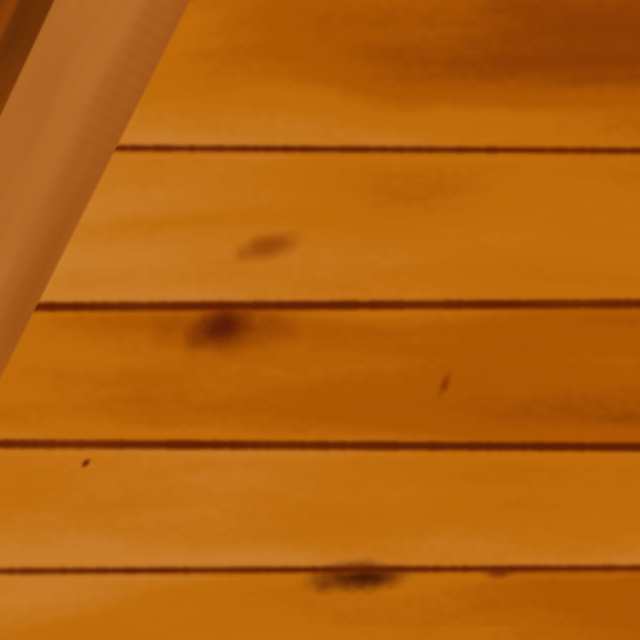
Give the GLSL for this texture, as a three.js fragment shader.

```glsl
varying vec2 vUv;

const vec3 GROOVE = vec3(0.38, 0.12, 0.01);
const vec3 DEEP = vec3(0.55, 0.24, 0.01);
const vec3 AMBER = vec3(0.68, 0.34, 0.01);
const vec3 HONEY = vec3(0.75, 0.42, 0.04);
const vec3 PALE = vec3(0.785, 0.49, 0.165);
const vec3 BEAM = vec3(0.70, 0.41, 0.155);
const vec3 BEAM_SHADE = vec3(0.60, 0.31, 0.07);
const vec3 CORNER = vec3(0.46, 0.21, 0.03);
const vec3 KNOT = vec3(0.36, 0.11, 0.02);
const float SOFT = 0.0032;

float hash(vec2 p) {
  p = fract(p * vec2(0.1031, 0.1137));
  p += dot(p, p.yx + 33.33);
  return fract((p.x + p.y) * p.x * 7.3);
}

float noise(vec2 p) {
  vec2 i = floor(p);
  vec2 f = fract(p);
  f = f * f * (3.0 - 2.0 * f);
  float low = mix(hash(i), hash(i + vec2(1.0, 0.0)), f.x);
  float high = mix(hash(i + vec2(0.0, 1.0)), hash(i + 1.0), f.x);
  return mix(low, high, f.y);
}

float fbm(vec2 p) {
  float sum = 0.0;
  float gain = 0.5;
  for (int i = 0; i < 3; i++) {
    sum += gain * noise(p);
    p = p * 2.03 + 17.3;
    gain *= 0.5;
  }
  return sum / 0.875;
}

// Boards widen steadily upward
float grooveHeight(float k) {
  return 0.110 + 0.1815 * k + 0.0125 * k * k;
}

float boardCoord(float y) {
  return (sqrt(0.03294 + 0.05 * (y - 0.110)) - 0.1815) / 0.025;
}

vec3 woodRamp(float tone) {
  vec3 c = mix(DEEP, AMBER, smoothstep(0.0, 0.35, tone));
  c = mix(c, HONEY, smoothstep(0.35, 0.65, tone));
  return mix(c, PALE, smoothstep(0.65, 1.0, tone));
}

// Soft tilted ellipse with an uneven rim
float knot(vec2 p, vec2 center, vec2 size, float tilt) {
  vec2 q = p - center;
  q.y -= tilt * q.x;
  float r = length(q / size) + 0.5 * (fbm(p * 40.0) - 0.5);
  return 1.0 - smoothstep(0.0, 1.3, r);
}

vec3 boards(vec2 p) {
  // Grooves lean slightly, in alternating directions
  float y = p.y - 0.005 * (p.x - 0.5) * cos(3.1416 * boardCoord(p.y));
  float c = boardCoord(y);
  float k = floor(c);
  float t = c - k;
  float nearest = floor(c + 0.5);
  float d = y - grooveHeight(nearest);

  // Board tone, broad stains and lengthwise grain
  float tone = mix(0.74, 0.63, mod(k + 2.0, 2.0));
  tone -= 0.19 * (1.0 - step(0.5, abs(k - 1.0)));
  tone += 0.34 * (0.42 - p.x) * (1.0 - 0.5 * step(abs(k), 0.5));
  tone -= 0.32 * step(2.5, k) * smoothstep(0.15, 0.5, t) * smoothstep(0.1, 0.9, p.x);
  vec2 bend = vec2(0.0, 0.03 * noise(p * 5.0 + k * 9.0));
  vec2 g = p + bend + vec2(k * 3.7, 0.0);
  tone += 0.46 * (fbm(g * vec2(2.5, 11.0)) - 0.5);
  tone += 0.08 * (fbm(g * vec2(6.0, 60.0)) - 0.5);
  tone += 0.05 * (noise(p * vec2(80.0, 110.0)) - 0.5);

  // Worn pale lips on both sides of the groove
  tone += 0.30 * exp(-max(d, 0.0) / 0.035) * step(0.0, d);
  tone += 0.10 * exp(-abs(d + 0.013) / 0.005);
  vec3 col = woodRamp(tone);

  // Knots and small flecks
  col = mix(col, DEEP, 0.75 * knot(p, vec2(0.420, 0.615), vec2(0.055, 0.021), 0.2));
  col = mix(col, DEEP, 0.80 * knot(p, vec2(0.360, 0.490), vec2(0.125, 0.042), 0.05));
  col = mix(col, KNOT, 0.95 * knot(p, vec2(0.346, 0.489), vec2(0.056, 0.030), 0.3));
  col = mix(col, KNOT, 0.50 * knot(p, vec2(0.695, 0.399), vec2(0.012, 0.016), 0.9));
  col = mix(col, KNOT, 0.85 * knot(p, vec2(0.134, 0.276), vec2(0.008, 0.007), 0.5));
  col = mix(col, KNOT * 0.7, 0.95 * knot(p, vec2(0.560, 0.098), vec2(0.080, 0.025), 0.06));
  col = mix(col, KNOT, 0.70 * knot(p, vec2(0.780, 0.106), vec2(0.030, 0.011), 0.0));

  // Blurred groove inside a wider, fainter shadow
  float halfWidth = 0.0042 + 0.0011 * nearest * (3.0 - nearest);
  halfWidth += 0.0012 * (noise(vec2(p.x * 110.0, nearest * 7.0)) - 0.5);
  float shade = 1.0 - smoothstep(halfWidth - 0.005, halfWidth + 0.005, abs(d));
  float halo = 1.0 - smoothstep(0.0, halfWidth + 0.010, abs(d));
  col = mix(col, DEEP, 0.35 * halo);
  float depth = 0.84 + 0.16 * noise(vec2(p.x * 9.0, nearest * 5.0));
  return mix(col, GROOVE, depth * shade);
}

vec3 beam(vec2 p, float across) {
  vec2 q = vec2(p.x - 0.49 * p.y, p.y + 0.49 * p.x);
  float grain = fbm(q * vec2(32.0, 3.5));
  float ribs = sin(q.y * 260.0 + 3.0 * noise(q * 30.0));
  ribs *= smoothstep(0.5, 0.8, across) * smoothstep(0.6, 0.85, p.y);
  float shade = 0.65 * smoothstep(0.55, 1.0, across) + 0.55 * (grain - 0.4);
  return mix(BEAM, BEAM_SHADE, clamp(shade + 0.05 * ribs, -0.15, 1.0));
}

void main() {
  vec2 p = vUv;
  float rightEdge = 0.502 * (p.y - 0.408);
  float leftEdge = 0.467 * (p.y - 0.818);
  float across = (p.x - leftEdge) / (rightEdge - leftEdge);

  // Slanted beam over the boards, shaded wood in the far corner
  vec3 col = boards(p);
  col = mix(beam(p, across), col, smoothstep(-SOFT, SOFT, p.x - rightEdge));
  float streak = fbm(vec2((p.x - 0.47 * p.y) * 40.0, p.y * 4.0));
  vec3 corner = CORNER * (0.75 + 0.5 * streak);
  col = mix(corner, col, smoothstep(-SOFT, SOFT, p.x - leftEdge));

  gl_FragColor = vec4(col, 1.0);
}
```
